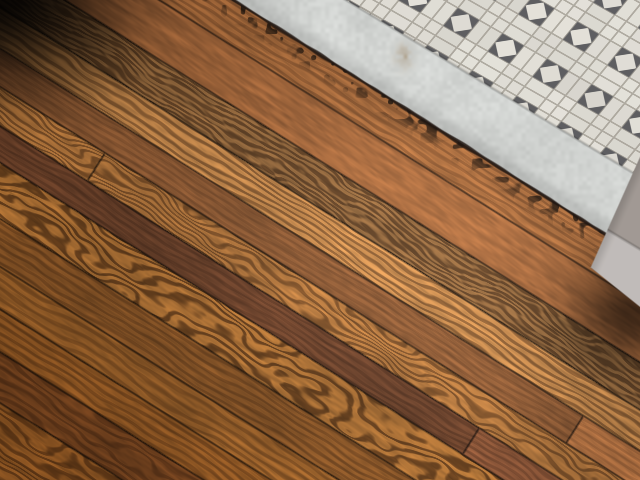
This texture is drawn by a Shadertoy shader. Its source:

```glsl
float hash(vec2 p) {
    vec3 h = fract(vec3(p.xyx) * 0.1031);
    h += dot(h, h.yzx + 33.33);
    return fract((h.x + h.y) * h.z);
}

float noise(vec2 p) {
    vec2 i = floor(p), f = fract(p);
    f = f * f * (3.0 - 2.0 * f);
    return mix(mix(hash(i), hash(i + vec2(1, 0)), f.x),
               mix(hash(i + vec2(0, 1)), hash(i + vec2(1, 1)), f.x), f.y);
}

float fbm(vec2 p) {
    return 0.55 * noise(p) + 0.3 * noise(p * 2.1 + 9.0) + 0.15 * noise(p * 4.3 + 21.0);
}

// Plank limits across the floor, starting at the marble
const float EDGES[14] = float[](-0.26, -0.177, -0.072, 0.012, 0.085, 0.153, 0.222,
                                0.287, 0.385, 0.47, 0.545, 0.62, 0.71, 0.87);
const vec3 STAIN[13] = vec3[](
    vec3(.59, .37, .20), vec3(.58, .36, .20), vec3(.53, .37, .21), vec3(.70, .48, .26),
    vec3(.51, .32, .18), vec3(.64, .42, .21), vec3(.40, .24, .15), vec3(.65, .42, .19),
    vec3(.52, .32, .14), vec3(.58, .36, .15), vec3(.55, .33, .13), vec3(.44, .25, .11),
    vec3(.55, .33, .13));
// Ring frequency, ring waviness, ring darkness
const vec3 GRAIN[13] = vec3[](
    vec3(70, .03, .30), vec3(50, .03, .08), vec3(85, .06, .62), vec3(78, .035, .50),
    vec3(80, .02, .20), vec3(75, .09, .52), vec3(80, .03, .25), vec3(48, .14, .68),
    vec3(70, .03, .30), vec3(60, .03, .32), vec3(65, .03, .35), vec3(60, .07, .35),
    vec3(50, .12, .55));

vec3 wood(vec2 q, vec2 w, float px) {
    int row = 0;
    for (int i = 1; i < 13; i++) if (w.y > EDGES[i]) row = i;
    float joint = row == 4 ? 1.49 : row == 5 ? 0.355 : row == 6 ? 1.32 : 9.0;
    float seed = float(row) * 7.3 + step(joint, w.x) * 31.0;
    vec3 grain = GRAIN[row];
    vec3 col = STAIN[row];
    if (w.x > joint && row != 5) col *= 1.3;

    // Growth rings, broken into short strokes by the pores
    float bend = fbm(vec2(w.x * 6.0 + seed, w.y * 15.0 + seed)) - 0.5;
    float ring = 0.5 + 0.5 * sin(6.283 * grain.x * (w.y + grain.y * bend));
    float pores = noise(vec2(w.x * 42.0 + seed, w.y * 210.0 - w.x * 25.0));
    float fibre = noise(vec2(w.x * 9.0, w.y * 170.0 + seed));
    float stroke = smoothstep(0.4, 0.95, ring * 0.8 + pores * 0.35);
    if (row == 2) stroke = smoothstep(0.3, 0.75, ring * 0.45 + pores * 0.6);
    col *= 0.84 + 0.18 * fibre + 0.17 * pores;
    col = mix(col, col * vec3(0.36, 0.31, 0.27), stroke * grain.z);
    col *= 0.88 + 0.24 * fbm(q * vec2(5.0, 6.0));

    // Seams between planks and at their ends
    float gap = min(w.y - EDGES[row], EDGES[row + 1] - w.y);
    gap = min(gap, abs(w.x - joint));
    col *= mix(0.45, 1.0, smoothstep(0.0, 0.002 + px, gap));

    // Grime along the marble
    float grime = smoothstep(0.63, 0.8, noise(q * 75.0)) * smoothstep(-0.21, -0.258, w.y);
    col *= 1.0 - 0.7 * grime;

    // Window light, dark far corner and door shadow
    vec2 lamp = q - vec2(0.95, 0.5);
    float glow = exp(-2.8 * dot(lamp, lamp));
    col = col * (0.91 + 0.21 * glow) + vec3(0.035, 0.04, 0.045) * glow;
    col *= mix(0.1, 1.0, smoothstep(0.0, 0.42, length(q * vec2(1.0, 1.4))));
    vec2 shade = (q - vec2(1.32, 0.65)) / vec2(0.11, 0.1);
    return col * (1.0 - 0.6 * exp(-dot(shade, shade)));
}

vec3 tiles(vec2 q, float px) {
    mat2 lattice = mat2(0.0929, 0.0531, 0.0634, -0.0774);
    vec2 s = inverse(lattice) * (q - vec2(1.054, 0.101));
    vec2 cell = abs(fract(s + 0.5) - 0.5);
    float soft = px * 9.0;
    vec3 col = vec3(0.87, 0.86, 0.83) + 0.05 * (hash(floor(s * 2.0 + 0.5) + 40.0) - 0.5);

    // Grout at the motif borders and midway between motifs
    vec2 line = min(abs(cell - 0.24), 0.5 - cell);
    float inside = max(cell.x, cell.y) - 0.24;
    float grout = 1.0 - smoothstep(0.008, 0.008 + soft, min(line.x, line.y));
    col = mix(col, vec3(0.62, 0.60, 0.56), grout * 0.75);

    // Dark corners around a pale diamond
    float diamond = cell.x + cell.y - 0.24;
    float dark = smoothstep(soft, -soft, inside) * smoothstep(-soft, soft, diamond);
    return mix(col, vec3(0.37, 0.37, 0.38), dark);
}

vec3 marble(vec2 q, vec2 w) {
    float cloud = fbm(q * 9.0), speck = noise(q * 110.0);
    vec3 col = vec3(0.81, 0.82, 0.81) + 0.1 * (cloud - 0.5) + 0.05 * (speck - 0.5);
    col *= 1.0 - 0.1 * smoothstep(-0.3, -0.27, w.y);
    vec2 stain = (q - vec2(0.842, 0.117)) * vec2(55.0, 40.0);
    return mix(col, vec3(0.62, 0.54, 0.43), 0.7 * exp(-dot(stain, stain)) * speck);
}

void mainImage(out vec4 fragColor, in vec2 fragCoord) {
    float px = 1.0 / iResolution.y;
    vec2 q = vec2(fragCoord.x, iResolution.y - fragCoord.y) * px;
    vec2 w = vec2(dot(q, vec2(0.846, 0.533)), dot(q, vec2(-0.533, 0.846)));

    // Floor, threshold and tiled room
    vec3 col = wood(q, w, px);
    col = mix(col, marble(q, w), smoothstep(px, -px, w.y + 0.26));
    float crack = abs(w.y + 0.259) - 0.002 - 0.003 * noise(q * 30.0);
    col = mix(col, vec3(0.13, 0.09, 0.07), 0.85 * smoothstep(px, -px, crack));
    float lip = w.y + 0.372 + 0.02 * w.x;
    col = mix(col, tiles(q, px), smoothstep(px, -px, lip));
    col *= 1.0 - 0.2 * smoothstep(0.003 + px, 0.0, abs(lip));

    // Door edge with a lighter lower block
    float side = (q.x - 1.233 - (0.552 - q.y) * 0.446) * 0.913;
    float base = (0.559 + (q.x - 1.233) * 0.8 - q.y) * 0.781;
    float ledge = q.y - 0.485 - (q.x - 1.276) * 0.6;
    vec3 paint = mix(vec3(0.62, 0.59, 0.57), vec3(0.74, 0.72, 0.71), smoothstep(-px, px, ledge));
    paint *= 0.88 + 0.14 * smoothstep(0.0, 0.025, side);
    paint *= 1.0 - 0.2 * smoothstep(0.004 + px, 0.0, abs(ledge));
    col = mix(col, paint, smoothstep(-px, px, min(side, base)));

    fragColor = vec4(col, 1.0);
}
```
